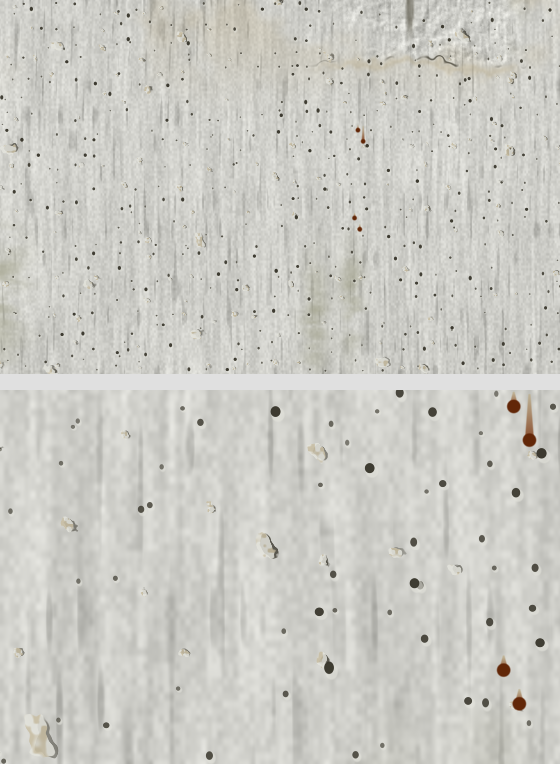
Top: the whole. Bottom: its middle third, enlarged.
Reproduce this texture procedurally as a WebGL 1 fragment shader.

```glsl
precision highp float;
// Weathered pale concrete wall: vertical grain, pits, chips, a broken ledge, stains and rust drips.
uniform vec2 u_resolution;

const vec3 PLASTER = vec3(0.808, 0.808, 0.787);
const vec3 LIT_FACE = vec3(0.89, 0.89, 0.86);
const vec3 SHADOW = vec3(0.23, 0.22, 0.18);
const vec3 OLIVE = vec3(0.60, 0.60, 0.50);
const vec3 OCHRE = vec3(0.74, 0.68, 0.54);
const vec3 RUST = vec3(0.48, 0.19, 0.04);
const vec2 LIGHT_STEP = vec2(-0.003, 0.003);

float hash(vec2 p) {
  vec3 q = fract(p.xyx * 0.1031);
  q += dot(q, q.yzx + 33.33);
  return fract((q.x + q.y) * q.z);
}

float noise(vec2 p) {
  vec2 i = floor(p), f = fract(p);
  f = f * f * (3.0 - 2.0 * f);
  return mix(mix(hash(i), hash(i + vec2(1, 0)), f.x),
             mix(hash(i + vec2(0, 1)), hash(i + vec2(1, 1)), f.x), f.y);
}

float fbm(vec2 p) {
  float sum = 0.0, amp = 0.5;
  for (int i = 0; i < 4; i++) {
    sum += amp * noise(p);
    p = p * 2.03 + 17.3;
    amp *= 0.5;
  }
  return sum;
}

float disc(float d, float r, float blur) {
  return 1.0 - smoothstep(r - blur, r + blur, d);
}

float blob(vec2 p, vec2 centre, vec2 size) {
  vec2 q = (p - centre) / size;
  return exp(-dot(q, q));
}

// Brightness offset of the brushed vertical grain.
float grain(vec2 p) {
  float x = p.x + 0.012 * (noise(p * vec2(5.0, 3.0)) - 0.5);
  float fine = noise(vec2(x * 145.0, p.y * 9.0)) - 0.5;
  float broad = noise(vec2(x * 62.0, p.y * 4.0) + 40.0) - 0.5;
  float grit = noise(p * vec2(210.0, 150.0)) - 0.5;
  float scratch = smoothstep(0.72, 0.95, noise(vec2(x * 110.0, p.y * 13.0) + 90.0));
  return 0.085 * fine + 0.05 * broad + 0.08 * grit - 0.11 * scratch;
}

// Small round holes, one at most per cell, with a lit lower right rim.
vec3 addPits(vec3 col, vec2 p, float scale, float share, float px) {
  vec2 id = floor(p * scale);
  vec2 centre = (id + 0.15 + 0.7 * vec2(hash(id + 3.1), hash(id + 7.7))) / scale;
  float size = hash(id + 13.0);
  float r = mix(0.0019, 0.0046, size * size);
  float on = step(hash(id + 21.0), share);
  vec2 q = (p - centre) * vec2(1.0, mix(0.7, 1.1, hash(id + 29.0)));
  float rim = disc(length(q - vec2(0.5, -0.6) * r), r * 1.3, px);
  col = mix(col, LIT_FACE, 0.6 * on * rim);
  return mix(col, SHADOW, on * disc(length(q), r, 0.6 * px) * mix(0.6, 1.0, size));
}

// Ragged broken flakes: a bright face with a shadow on its lower right side.
vec3 addChips(vec3 col, vec2 p, float scale, float share, vec2 sizes, float px) {
  vec2 id = floor(p * scale);
  vec2 centre = (id + 0.25 + 0.5 * vec2(hash(id + 51.0), hash(id + 57.0))) / scale;
  float r = mix(sizes.x, sizes.y, pow(hash(id + 63.0), 2.0));
  float on = step(hash(id + 71.0), share);
  float a = mix(0.3, 1.3, hash(id + 77.0));
  vec2 axis = vec2(cos(a), -sin(a));
  vec2 q = p - centre;
  q = vec2(dot(q, axis), 1.5 * dot(q, vec2(-axis.y, axis.x)));
  float ragged = r * 1.1 * (noise(p * 0.9 / r) - 0.5) + r * 0.5 * (noise(p * 2.5 / r) - 0.5);
  float face = disc(length(q) + ragged, r, px);
  float shade = disc(length(q - vec2(0.35, 0.5) * r) + ragged, r * 0.85, px);
  float crease = smoothstep(0.5, 0.8, noise(p * 2.2 / r + 9.0));
  col = mix(col, SHADOW, on * shade * mix(0.3, 0.85, hash(id + 83.0)));
  vec3 faceCol = mix(LIT_FACE, OCHRE, 0.7 * crease);
  return mix(col, faceCol, on * face * 0.85);
}

// Rough area under the top edge, ending in a broken shadowed ledge.
vec3 addLedge(vec3 col, vec2 p) {
  float edge = 0.835 + 0.07 * (fbm(vec2(p.x * 9.0, 2.0)) - 0.5) + 0.025 * (noise(p * 45.0) - 0.5);
  float span = smoothstep(0.8, 0.95, p.x) * (1.0 - smoothstep(1.34, 1.42, p.x));
  float rough = span * smoothstep(-0.01, 0.02, p.y - edge) * smoothstep(0.3, 0.6, fbm(p * 7.0));
  float relief = fbm(p * 38.0 - LIGHT_STEP * 38.0) - fbm(p * 38.0 + LIGHT_STEP * 38.0);
  col -= 0.5 * rough * relief;
  float line = disc(abs(p.y - edge), 0.003, 0.003) * smoothstep(0.45, 0.7, noise(p * 24.0));
  col = mix(col, SHADOW, 0.75 * span * line);
  return mix(col, OCHRE, 0.35 * span * blob(p, vec2(p.x, edge - 0.015), vec2(1.0, 0.012)));
}

// A rust bead with a thin tail rising above it.
vec3 addDrip(vec3 col, vec2 p, vec2 bead, float tail, float px) {
  vec2 q = p - bead;
  float rise = clamp(q.y / tail, 0.0, 1.0);
  float trail = disc(length(q - vec2(0.0, rise * tail)), mix(0.004, 0.001, rise), px);
  col = mix(col, mix(RUST, OCHRE, rise), 0.8 * trail);
  return mix(col, RUST * 0.8, disc(length(q), 0.006, px));
}

void main() {
  vec2 p = gl_FragCoord.xy / u_resolution.y;
  float px = 1.0 / u_resolution.y;

  // Plaster with broad tone changes and smudges
  vec3 col = PLASTER + grain(p) + 0.07 * (fbm(p * 3.0) - 0.47);
  float cloud = smoothstep(0.3, 0.7, fbm(p * vec2(9.0, 22.0)));
  float smudge = blob(p, vec2(0.84, 0.15), vec2(0.035, 0.14)) + blob(p, vec2(0.94, 0.2), vec2(0.03, 0.13))
               + blob(p, vec2(0.0, 0.22), vec2(0.07, 0.16)) + 0.5 * blob(p, vec2(1.38, 0.93), vec2(0.03, 0.08));
  col = mix(col, OLIVE, 0.65 * cloud * smudge);
  col = mix(col, OCHRE, 0.3 * smoothstep(0.65, 1.0, p.y) * smoothstep(0.45, 0.7, fbm(p * 5.0 + 8.0)));

  // Damage
  col = addLedge(col, p);
  col = addChips(col, p, 17.0, 0.22, vec2(0.004, 0.009), px);
  col = addChips(col + 0.0, p + 0.31, 8.0, 0.26, vec2(0.007, 0.019), px);
  col = addPits(col, p, 21.0, 0.55, px);
  col = addPits(col, p + 0.47, 13.0, 0.4, px);

  // Soot streak at the top and rust drips in two pairs
  float soot = disc(abs(p.x - 1.096), 0.009, 0.006) * smoothstep(0.87, 0.98, p.y);
  col = mix(col, SHADOW * 1.4, soot * mix(0.45, 1.0, noise(p * vec2(180.0, 30.0))));
  for (int i = 0; i < 4; i++) {
    float second = mod(float(i), 2.0), pair = floor(float(i) * 0.5);
    vec2 bead = vec2(0.957 + 0.014 * second - 0.009 * pair, 0.652 - 0.235 * pair - 0.03 * second);
    col = addDrip(col, p, bead, mix(0.012, 0.04, second * (1.0 - pair)), px);
  }
  gl_FragColor = vec4(clamp(col, 0.0, 1.0), 1.0);
}
```
